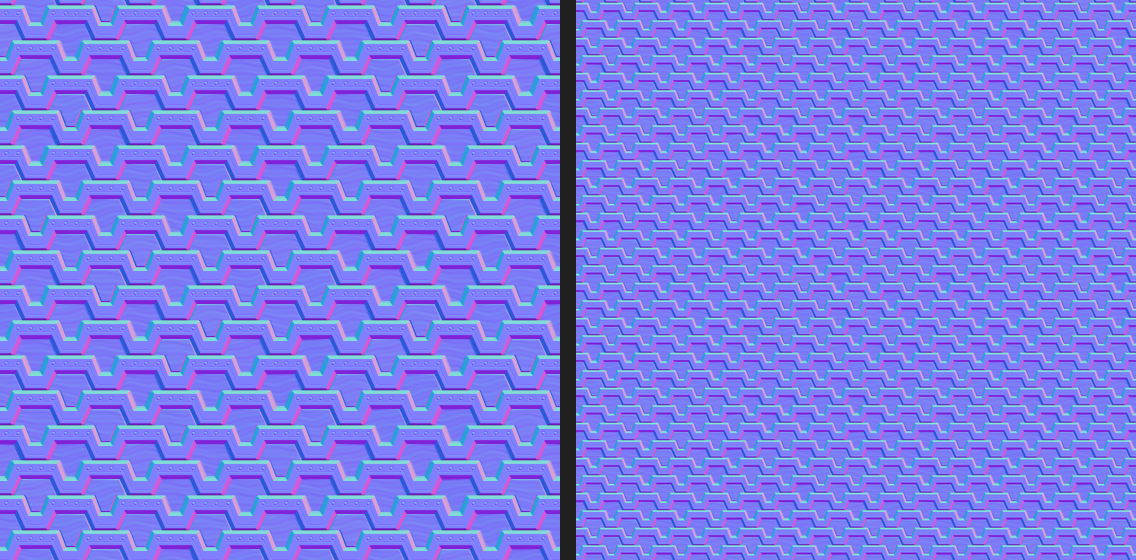
Left: one tile. Right: repeated 2 by 2.
Write a WebGL 1 fragment shader that draws this texture map.

```glsl
precision highp float;

uniform vec2 u_resolution;

float hash(vec2 p) {
  return fract(sin(dot(p, vec2(12.9, 78.2))) * 4375.5);
}

// Lower edge of the strap: positive inside. p.x is folded to 0..1, p.y runs down the row.
float lowerEdge(vec2 p) {
  float slant = (p.x - 0.40 - 0.46 * (p.y - 0.54)) / 1.1;
  return min(1.055 - p.y, max(slant, 0.54 - p.y));
}

// Upper edge of the strap, with rounded outer corners.
float upperEdge(vec2 p) {
  float slant = (0.68 + 0.38 * p.y - p.x) / 1.07;
  vec2 e = vec2(p.y, max(slant, p.y - 0.49));
  return 0.06 - length(max(0.06 - e, 0.0)) + max(min(e.x, e.y) - 0.06, 0.0);
}

float strap(vec2 p) {
  return min(upperEdge(p), lowerEdge(p));
}

// Distance along x from the nearest plateau centre of a row.
float fold(float x, float row) {
  return abs(mod(x - row + 1.0, 2.0) - 1.0);
}

// Wavy wood grain and fine hatching, different on each panel.
float grain(vec2 p, float row) {
  float column = 2.0 * floor((p.x - row + 1.0) * 0.5) + row;
  vec2 id = mod(vec2(column, row), 16.0);
  vec2 q = p - vec2(column, row);
  float seed = hash(id);
  float phase = seed * 6.283;
  float warp = 1.6 * sin(q.x * 2.7 + phase) + 0.7 * sin(q.x * 6.1 - q.y * 4.0 + phase * 3.0);
  float h = 0.0022 * sin(q.y * 19.0 + warp + phase);
  h += 0.0011 * sin(q.y * 43.0 + q.x * 3.0 + warp * 2.0);
  h += 0.0005 * sin((q.x + q.y) * 72.0) + 0.0003 * sin((q.x - q.y) * 65.0);
  return h + q.x * (seed - 0.5) * 0.06 + q.y * (hash(id + 3.7) - 0.4) * 0.05;
}

float height(vec2 p, float row, float panelRow) {
  vec2 c = vec2(fold(p.x, row), p.y - row);
  float d = strap(c);
  float h = 1.08 * clamp(d, 0.0, 0.108);

  // Engraved line along the lower edge
  float line = (lowerEdge(c) - 0.2) / 0.018;
  h -= 0.004 * exp(-line * line) * smoothstep(0.11, 0.14, d);

  // Two rivets on each side of the plateau centre
  for (int i = 0; i < 2; i++) {
    float r = length(c - vec2(0.153 + 0.347 * float(i), 0.243));
    float rim = (r - 0.055) / 0.016;
    h += 0.012 * (1.0 - smoothstep(0.0, 0.05, r)) - 0.008 * exp(-rim * rim);
  }
  return h + grain(p, panelRow) * (1.0 - smoothstep(-0.04, 0.0, d));
}

vec3 surface(vec2 uv) {
  // Sixteen staggered rows, eight straps across
  vec2 p = vec2(uv.x, 1.0 - uv.y) * 16.0 - vec2(0.02, 0.15);
  float row = floor(p.y);
  float y = p.y - row;
  float panelRow = row - step(y, 0.515);
  float h = height(p, row, panelRow);
  float hx = height(p + vec2(0.01, 0.0), row, panelRow);
  float hy = height(p + vec2(0.0, 0.01), row, panelRow);
  vec3 normal = normalize(vec3((h - hx) / 0.01, (hy - h) / 0.01, 1.0));
  vec3 color = 0.5 + 0.5 * normal;

  // Duller panels and a dark crease under each strap
  float d = strap(vec2(fold(p.x, row), y));
  color *= mix(0.965, 1.0, step(0.0, d));
  return color * (1.0 - 0.28 * smoothstep(0.94, 1.0, y) * step(0.0, d));
}

void main() {
  // Nine samples smooth every edge
  vec3 sum = vec3(0.0);
  for (int j = 0; j < 3; j++) {
    for (int i = 0; i < 3; i++) {
      vec2 offset = (vec2(float(i), float(j)) - 1.0) / 3.0;
      sum += surface((gl_FragCoord.xy + offset) / u_resolution);
    }
  }
  gl_FragColor = vec4(sum / 9.0, 1.0);
}
```
